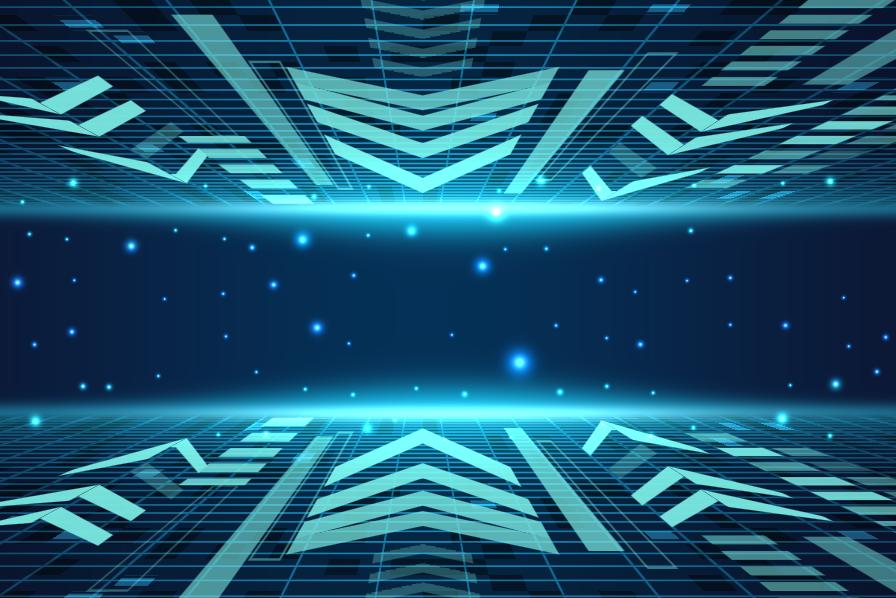
Write a WebGL 2 fragment shader that draws this background.

```glsl
#version 300 es
precision highp float;
// Mirrored neon floor and ceiling with arrows and grid, facing a dark band of floating sparks.
uniform vec2 u_resolution;
out vec4 fragColor;

float hash(vec2 p) {
  p = fract(p * vec2(0.1031, 0.1137));
  p += dot(p, p.yx + 33.33);
  return fract((p.x + p.y) * p.x * 17.0);
}

// Soft-edged interval test.
float band(float v, float lo, float hi) {
  float w = max(fwidth(v), 1e-4);
  return clamp((v - lo) / w + 0.5, 0.0, 1.0) * clamp((hi - v) / w + 0.5, 0.0, 1.0);
}

// Thin line at each whole value, fading where lines crowd together.
float gridLine(float v) {
  float w = max(fwidth(v), 1e-4);
  float gap = abs(fract(v - 0.5) - 0.5);
  return (1.0 - smoothstep(0.3, 1.4, gap / w)) * (1.0 - smoothstep(0.2, 0.6, w));
}

// Rectangle lying on the plane: side range in perspective, depth range on the canvas.
float slab(vec2 q, vec2 side, vec2 depth) {
  return band(q.x / q.y, side.x, side.y) * band(q.y, depth.x, depth.y);
}

float frame(vec2 q, vec2 side, vec2 depth) {
  float inset = 0.4 / q.y;
  return slab(q, side, depth) - slab(q, side + vec2(inset, -inset), depth + vec2(0.4, -0.4));
}

// Ladder of planks between two converging edges.
float planks(vec2 q, vec2 side, vec2 depth, float pitch) {
  float t = (q.y - depth.x) / pitch, f = fract(t), w = fwidth(t);
  float rung = clamp(f / w, 0.0, 1.0) * clamp((0.64 - f) / w, 0.0, 1.0);
  return rung * slab(q, side, depth);
}

// Straight arm from a to b, cut along the lines of perspective.
float arm(vec2 q, vec2 a, vec2 b, float thickA, float thickB) {
  float t = clamp((q.x - a.x) / (b.x - a.x), -0.5, 1.5);
  float sa = a.x / a.y, sb = b.x / b.y;
  return band(q.y - mix(a.y, b.y, t), 0.0, mix(thickA, thickB, t))
       * band(q.x / q.y, min(sa, sb), max(sa, sb));
}

float elbow(vec2 q, vec2 tip, vec2 longEnd, vec2 shortEnd) {
  return max(arm(q, tip, longEnd, 2.3, 0.6), arm(q, tip, shortEnd, 3.6, 3.0));
}

// Bright shapes on the plane.
float ornaments(vec2 q) {
  float s = 0.0, u = q.x / q.y;
  for (int n = 0; n < 4; n++) {
    float i = float(n);
    float edge = q.y - (0.44 - 0.11 * i + 0.011 * i * i) * abs(q.x);
    float near = 19.7 + 6.4 * i - 0.6 * i * i;
    s = max(s, band(edge, near, near + 2.5) * band(u, -0.56, 0.56) * (1.0 - 0.08 * i));
  }
  float rib = (q.y - 0.2 * abs(q.x) - 39.0) / 3.2;
  s = max(s, 0.3 * band(fract(rib), 0.0, 0.5) * step(0.0, rib) * band(u, -0.2, 0.2));
  // Side arrows
  s = max(s, elbow(q, vec2(-39.5, 21.3), vec2(-58.6, 26.6), vec2(-35.9, 26.0)));
  s = max(s, elbow(q, vec2(-54.1, 29.1), vec2(-72.0, 32.2), vec2(-46.3, 33.4)));
  s = max(s, elbow(q, vec2(-60.5, 32.8), vec2(-72.0, 35.4), vec2(-51.8, 37.5)));
  s = max(s, elbow(q, vec2(29.9, 18.4), vec2(46.1, 23.0), vec2(26.6, 23.0)));
  s = max(s, elbow(q, vec2(41.0, 26.0), vec2(60.2, 30.5), vec2(34.8, 30.9)));
  s = max(s, elbow(q, vec2(46.5, 29.9), vec2(67.0, 34.4), vec2(39.6, 34.4)));
  s = max(s, 0.3 * arm(q, vec2(-46.0, 25.4), vec2(-40.0, 30.0), 3.5, 3.0));
  s = max(s, 0.3 * arm(q, vec2(36.5, 22.2), vec2(31.0, 26.5), 3.5, 3.0));
  // Planks, long bars and outlines
  s = max(s, 0.85 * planks(q, vec2(-1.4, -1.02), vec2(17.8, 29.2), 2.55));
  s = max(s, 0.55 * planks(q, vec2(1.24, 1.52), vec2(37.5, 53.0), 2.6));
  float flicker = 0.45 + 0.5 * hash(vec2(floor((q.y - 20.4) / 2.45), 5.0));
  s = max(s, flicker * planks(q, vec2(2.14, 2.48), vec2(20.4, 36.0), 2.45));
  s = max(s, 0.5 * flicker * planks(q, vec2(2.54, 2.8), vec2(22.85, 40.0), 2.45));
  s = max(s, 0.62 * slab(q, vec2(-0.85, -0.71), vec2(21.0, 49.5)));
  s = max(s, 0.75 * slab(q, vec2(0.69, 0.84), vec2(19.6, 40.2)));
  s = max(s, 0.5 * slab(q, vec2(1.68, 1.88), vec2(37.8, 53.0)));
  s = max(s, 0.45 * frame(q, vec2(-0.7, -0.57), vec2(20.2, 41.8)));
  s = max(s, 0.45 * frame(q, vec2(0.87, 0.99), vec2(21.6, 43.2)));
  return max(s, 0.35 * frame(q, vec2(-1.2, -1.05), vec2(29.0, 47.0)));
}

vec3 spark(vec2 offset, float size, vec3 tint) {
  float r = length(offset) / size;
  return tint * exp(-r * r * 0.9) + vec3(0.5, 0.6, 0.5) * exp(-r * r * 5.0);
}

void main() {
  // The canvas is 100 units high; q.y is the distance from the mirror line.
  vec2 p = gl_FragCoord.xy / u_resolution.y * 100.0;
  vec2 q = vec2(p.x - 70.7, max(abs(p.y - 48.05), 1.0));
  float u = q.x / q.y, beyond = q.y - 17.2;
  float center = exp(-pow((q.x - 5.0) / 42.0, 2.0));
  float wide = exp(-pow(q.x / 62.0, 2.0));

  vec3 space = mix(vec3(0.05, 0.07, 0.18), vec3(0.02, 0.19, 0.34), wide);
  vec3 plane = mix(vec3(0.04, 0.06, 0.15), vec3(0.02, 0.14, 0.25), wide);
  float cell = hash(floor(vec2(u * 8.0 + 80.0, q.y / 2.6)));
  plane *= 1.0 - 0.4 * step(cell, 0.22);
  plane += vec3(0.07, 0.25, 0.3) * step(0.955, cell) * band(fract(q.y / 2.6), 0.2, 0.7);
  float lines = max(gridLine(812.0 / q.y), 0.8 * gridLine(u / 0.33 + 0.5));
  plane += vec3(0.06, 0.38, 0.46) * lines * (0.4 + 0.6 * wide);
  plane = mix(plane, vec3(0.48, 0.91, 0.88), ornaments(q) * 0.95);
  vec3 color = mix(space, plane, smoothstep(0.0, 1.2, beyond));

  // Horizon glow, wider toward the middle
  float inner = exp(-pow(beyond / (1.5 + 3.2 * center), 2.0));
  float outer = exp(-beyond / (2.2 + 2.6 * center));
  float glow = beyond < 0.0 ? inner : outer;
  color += vec3(0.08, 0.62, 0.64) * glow * (0.45 + 0.55 * center);
  color += vec3(0.5, 0.42, 0.36) * exp(-beyond * beyond / 1.6) * center;

  // Scattered sparks, bluer far from the glow
  vec2 id = floor(p / 8.0);
  float seed = hash(id + 17.0);
  vec2 spot = 2.0 + 4.0 * vec2(hash(id + 41.0), hash(id + 73.0));
  vec3 tint = mix(vec3(0.05, 0.4, 0.85), vec3(0.1, 0.75, 0.75), smoothstep(8.0, 16.0, q.y));
  float size = 0.3 + 0.75 * pow(hash(id + 97.0), 4.0);
  color += spark(p - id * 8.0 - spot, size, tint) * step(0.35, seed) * step(q.y, 24.0);
  color += spark(p - vec2(86.9, 39.4), 2.0, vec3(0.0, 0.45, 0.85));
  color += spark(p - vec2(80.7, 55.5), 1.2, vec3(0.0, 0.45, 0.85));
  color += spark(p - vec2(50.6, 59.9), 1.2, vec3(0.0, 0.5, 0.8));
  color += spark(p - vec2(83.0, 64.4), 1.3, vec3(0.3, 0.7, 0.6));
  fragColor = vec4(min(color, 1.0), 1.0);
}
```
